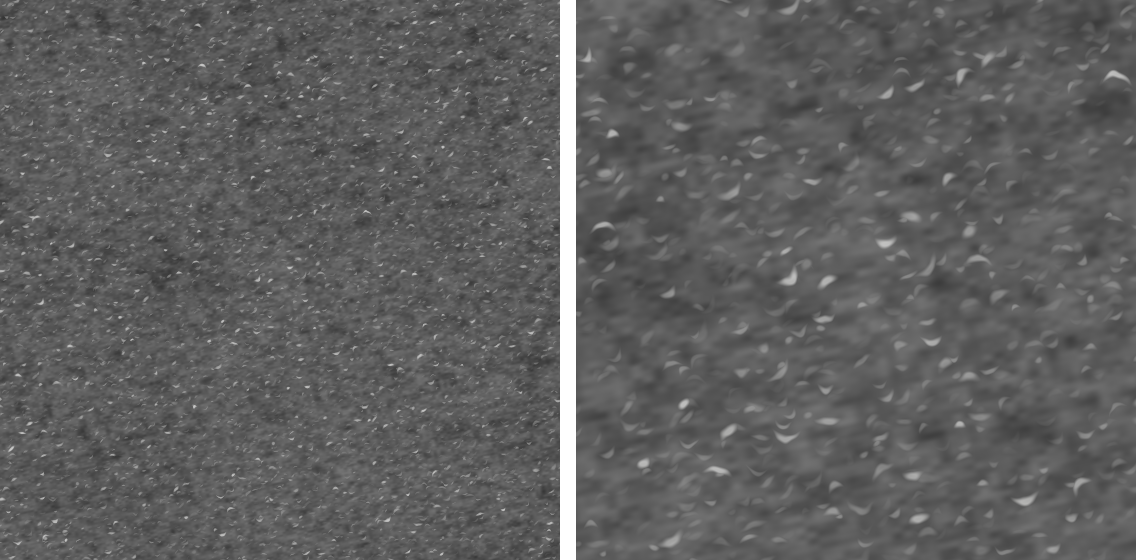
Left, the full canvas; right, a detail of the centre.
A WebGL 1 fragment shader for this texture:

```glsl
precision highp float;

uniform vec2 u_resolution;

// Tones
const vec3 STONE_COLOR = vec3(0.357);
const vec3 FLECK_TINT = vec3(1.0, 1.0, 0.99);
const float CLOUD_CONTRAST = 0.07;
const float MOTTLE_CONTRAST = 0.10;
const float GRAIN_CONTRAST = 0.085;
const float BLOTCH_DEPTH = 0.06;

// Frequencies, in cycles per canvas
const float CLOUD_FREQ = 6.0;
const vec2 MOTTLE_FREQ = vec2(70.0, 125.0);
const vec2 GRAIN_FREQ = vec2(160.0, 260.0);
const vec2 BLOTCH_FREQ = vec2(42.0, 60.0);

// Flecks: half sizes are in canvas units
const float GRAIN_ANGLE = 0.36;
const float ANGLE_SPREAD = 1.1;
const float LARGE_CELLS = 48.0;
const vec2 LARGE_SIZE = vec2(0.0056, 0.0025);
const vec2 LARGE_GAIN = vec2(0.07, 0.38);
const float LARGE_DENSITY = 0.52;
const float SMALL_CELLS = 92.0;
const vec2 SMALL_SIZE = vec2(0.0041, 0.0017);
const vec2 SMALL_GAIN = vec2(0.03, 0.19);
const float SMALL_DENSITY = 0.5;

float hash(vec2 p) {
  vec3 q = fract(p.xyx * 0.1031);
  q += dot(q, q.yzx + 33.33);
  return fract((q.x + q.y) * q.z);
}

float valueNoise(vec2 p) {
  vec2 cell = floor(p);
  vec2 f = fract(p);
  f = f * f * (3.0 - 2.0 * f);
  float low = mix(hash(cell), hash(cell + vec2(1.0, 0.0)), f.x);
  float high = mix(hash(cell + vec2(0.0, 1.0)), hash(cell + 1.0), f.x);
  return mix(low, high, f.y);
}

float cloudNoise(vec2 p) {
  float sum = 0.0;
  float weight = 0.5;
  for (int i = 0; i < 4; i++) {
    sum += weight * (valueNoise(p) - 0.5);
    p = p * 2.03 + 17.3;
    weight *= 0.6;
  }
  return sum;
}

vec2 rotate(vec2 p, float angle) {
  float c = cos(angle);
  float s = sin(angle);
  return vec2(c * p.x + s * p.y, c * p.y - s * p.x);
}

// Brightness added by one layer of scattered, slightly bent flecks
float flecks(vec2 p, float cells, vec2 size, vec2 gain, float density, float seed) {
  vec2 home = floor(p * cells);
  float light = 0.0;
  for (int y = -1; y <= 1; y++) {
    for (int x = -1; x <= 1; x++) {
      vec2 cell = home + vec2(float(x), float(y));
      vec2 key = cell + seed;
      vec2 jitter = vec2(hash(key + 11.7), hash(key + 47.2));
      float tilt = (hash(key + 83.1) - 0.5) * ANGLE_SPREAD;
      vec2 q = rotate(p - (cell + jitter) / cells, GRAIN_ANGLE + tilt);
      float stretch = mix(0.55, 1.4, hash(key + 129.4));
      float bend = (hash(key + 171.9) - 0.5) * 1.2;
      vec2 halfSize = size * vec2(stretch, mix(0.75, 1.2, hash(key + 211.3)));
      q.y += bend * q.x * q.x / halfSize.x;
      float body = 1.0 - smoothstep(0.35, 1.3, length(q / halfSize));
      float shine = hash(key + 263.8);
      float present = step(hash(key + 307.6), density);
      light = max(light, present * body * mix(gain.x, gain.y, shine * shine));
    }
  }
  return light;
}

void main() {
  vec2 uv = gl_FragCoord.xy / min(u_resolution.x, u_resolution.y);
  vec2 along = rotate(uv, GRAIN_ANGLE * 0.6) + 2.0;

  // Stone body
  float cloud = cloudNoise(uv * CLOUD_FREQ + 5.0);
  float tone = CLOUD_CONTRAST * cloud;
  tone += MOTTLE_CONTRAST * (valueNoise(along * MOTTLE_FREQ) - 0.5);
  tone += GRAIN_CONTRAST * (valueNoise(along * GRAIN_FREQ + 31.0) - 0.5);

  // Dark blotches, denser in the darker clouds
  float blotch = valueNoise(along * BLOTCH_FREQ + 73.0) - 0.35 * cloud;
  tone -= BLOTCH_DEPTH * smoothstep(0.62, 0.95, blotch);

  // Pale flecks with ragged outlines
  vec2 ragged = uv + 0.0016 * (vec2(valueNoise(uv * 210.0), valueNoise(uv * 210.0 + 91.0)) - 0.5);
  float large = flecks(ragged, LARGE_CELLS, LARGE_SIZE, LARGE_GAIN, LARGE_DENSITY, 19.0);
  float small = flecks(ragged, SMALL_CELLS, SMALL_SIZE, SMALL_GAIN, SMALL_DENSITY, 401.0);

  gl_FragColor = vec4(STONE_COLOR + tone + FLECK_TINT * max(large, small), 1.0);
}
```
